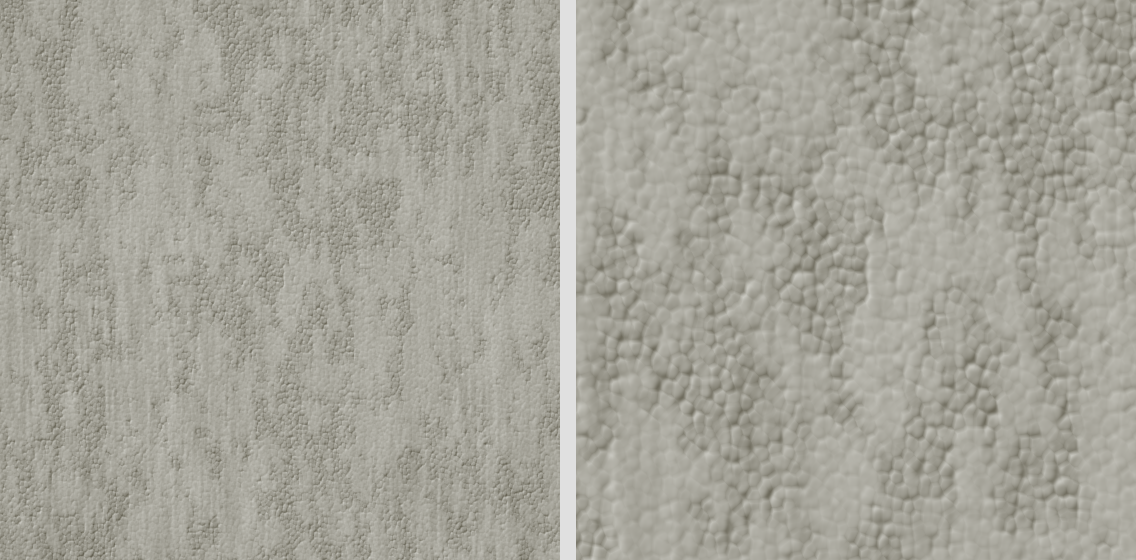
Left, the full canvas; right, a detail of the centre.
This texture is drawn by a Shadertoy shader. Its source:

```glsl
// Weathered plaster wallpaper: pale skin worn away in small, upright, ragged flakes.
// Layered stretched noise places the wear, cellular noise roughens it with grains,
// and the difference of two heights lights the relief from the upper left.

#define PATCH_SCALE  vec2(9.0, 3.2)
#define CHIP_SCALE   vec2(38.0, 15.0)
#define RAGGED_SCALE vec2(88.0, 52.0)
#define GRAIN_SCALE  vec2(165.0, 140.0)
#define THREAD_SCALE vec2(190.0, 14.0)
#define WEAR_LEVEL   0.555
#define PIT_DEPTH    0.105
#define RELIEF       0.21
#define THREAD_DEPTH 0.065
#define LIGHT_STEP   vec2(-0.0017, 0.0024)
#define DARK_OLIVE   vec3(0.51, 0.50, 0.45)
#define PALE_GREY    vec3(0.71, 0.705, 0.67)

float hash(vec2 p) {
    vec3 q = fract(vec3(p.xyx) * 0.1031);
    q += dot(q, q.yzx + 33.33);
    return fract((q.x + q.y) * q.z);
}

// Smooth value noise, 0 to 1
float noise(vec2 p) {
    vec2 cell = floor(p);
    vec2 f = fract(p);
    f = f * f * (3.0 - 2.0 * f);
    float low = mix(hash(cell), hash(cell + vec2(1, 0)), f.x);
    float high = mix(hash(cell + vec2(0, 1)), hash(cell + vec2(1, 1)), f.x);
    return mix(low, high, f.y);
}

// Cellular noise: rounded grain, 1 at its crown and 0 in the gaps
float grainDome(vec2 p) {
    vec2 cell = floor(p);
    float nearest = 1.0;
    for (int y = -1; y <= 1; y++) {
        for (int x = -1; x <= 1; x++) {
            vec2 id = cell + vec2(x, y);
            vec2 centre = id + vec2(hash(id + 17.0), hash(id + 71.0));
            vec2 d = centre - p;
            nearest = min(nearest, dot(d, d));
        }
    }
    return 1.0 - smoothstep(0.0, 0.75, nearest);
}

// How far the skin is worn through, 0 to 1
float wear(vec2 p) {
    float n = 0.22 * noise(p * PATCH_SCALE + 3.7)
            + 0.33 * noise(p * CHIP_SCALE + 41.3)
            + 0.33 * noise(p * RAGGED_SCALE + 87.1)
            + 0.12 * noise(p * 170.0 + 23.9);
    return smoothstep(WEAR_LEVEL - 0.12, WEAR_LEVEL + 0.12, n);
}

// x: surface height, y: depth of the pits between grains
vec2 surface(vec2 p) {
    float worn = wear(p);
    float dome = grainDome(p * GRAIN_SCALE);
    float rough = 0.65 * dome + 0.35 * noise(p * vec2(230.0, 190.0) + 11.0);
    float skin = 0.75 + 0.34 * rough;
    float exposed = 0.15 + 0.95 * rough;
    return vec2(mix(skin, exposed, worn), worn * (1.0 - 0.6 * rough));
}

void mainImage(out vec4 fragColor, in vec2 fragCoord) {
    vec2 p = fragCoord / iResolution.y;

    // Slightly wavy uprights
    p.x += 0.002 * sin(p.y * 13.0 + 2.0 * sin(p.x * 9.0));

    // Relief and pits
    vec2 here = surface(p);
    float slope = here.x - surface(p + LIGHT_STEP).x;
    float tone = 0.676 + RELIEF * slope - PIT_DEPTH * here.y;

    // Fine vertical threads, stronger in some bands
    float bands = smoothstep(0.25, 0.75, noise(p * vec2(7.0, 2.5) + 19.0));
    float thread = noise(p * THREAD_SCALE + 5.0) - 0.5;
    tone += THREAD_DEPTH * thread * mix(0.5, 1.3, bands);

    // Speckle, streaky wash and light falloff
    tone += 0.050 * (noise(p * 250.0) - 0.5);
    tone += 0.030 * (noise(p * vec2(34.0, 9.0) + 57.0) - 0.5);
    vec2 fromCentre = p - vec2(0.5, 0.55);
    tone -= 0.05 * dot(fromCentre, fromCentre);

    // Map tone to the olive-grey range
    float ramp = (tone - DARK_OLIVE.r) / (PALE_GREY.r - DARK_OLIVE.r);
    fragColor = vec4(mix(DARK_OLIVE, PALE_GREY, clamp(ramp, -0.7, 1.4)), 1.0);
}
```
